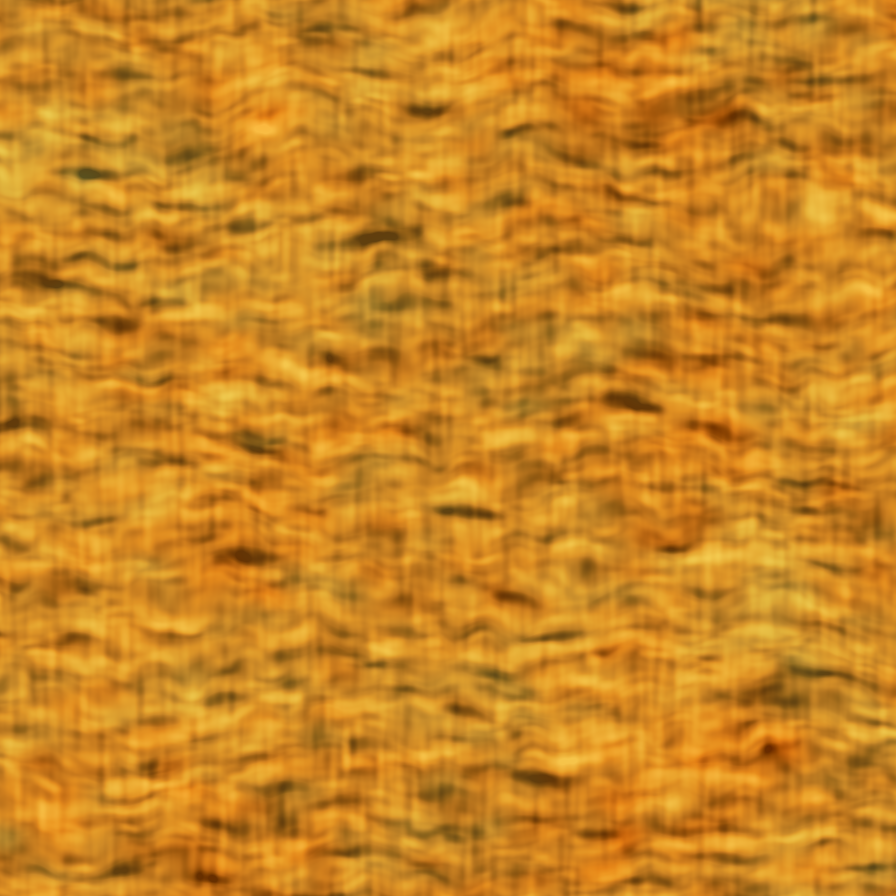
This texture is drawn by a WebGL 2 fragment shader. Its source:

```glsl
#version 300 es
precision highp float;
// Golden ochre surface, rough and woven, with short horizontal ridges and dark creases.
// Layers of stretched cellular bumps are summed into a tone of about unit spread,
// which runs through a colour ramp; another layer shifts the hue from orange to olive.

#define RIDGE_FREQ  vec2(21.0, 58.0)   // cells per canvas, across and up
#define GRAIN_FREQ  vec2(52.0, 118.0)
#define PATCH_FREQ  vec2(17.0, 27.0)
#define STREAK_FREQ vec2(13.0, 6.0)
#define THREAD_FREQ vec2(140.0, 24.0)
#define RIDGE_GAIN  0.58
#define GRAIN_GAIN  0.46
#define PATCH_GAIN  0.36
#define STREAK_GAIN 0.22
#define THREAD_GAIN 0.30
#define CREASE_GAIN 0.55
#define HUE_GAIN    0.85

uniform vec2 u_resolution;
out vec4 fragColor;

vec3 hash3(vec3 p) {
    p = fract(p * vec3(0.1031, 0.1030, 0.0973));
    p += dot(p, p.yxz + 33.33);
    return fract((p.xxy + p.yxx) * p.zyx);
}

// Cellular noise: one smooth bump of random sign per cell, spread about 1.
float bumps(vec2 p, float seed) {
    vec2 cell = floor(p);
    float sum = 0.0;
    for (int j = -1; j <= 1; j++) {
        for (int i = -1; i <= 1; i++) {
            vec2 id = cell + vec2(i, j);
            vec3 rnd = hash3(vec3(id + 57.0, seed * 17.0 + 5.0));
            vec2 d = p - id - rnd.xy;
            float falloff = max(1.0 - dot(d, d), 0.0);
            sum += (2.0 * rnd.z - 1.0) * falloff * falloff;
        }
    }
    return 2.19 * sum;
}

// Ridges lit from above: the height change over a short step upwards.
float ridgeLight(vec2 p) {
    vec2 q = p * RIDGE_FREQ;
    return bumps(q, 1.0) - 0.75 * bumps(q + vec2(0.1, 0.75), 1.0);
}

// Dark brown to pale gold, keyed by tone in units of its spread.
vec3 ochreRamp(float tone) {
    vec3 c = mix(vec3(0.38, 0.24, 0.05), vec3(0.58, 0.37, 0.08),
                 clamp((tone + 3.2) / 1.45, 0.0, 1.0));
    c = mix(c, vec3(0.71, 0.45, 0.115), clamp((tone + 1.75) / 0.9, 0.0, 1.0));
    c = mix(c, vec3(0.80, 0.52, 0.14), clamp((tone + 0.85) / 0.77, 0.0, 1.0));
    c = mix(c, vec3(0.87, 0.58, 0.15), clamp((tone + 0.08) / 0.7, 0.0, 1.0));
    c = mix(c, vec3(0.91, 0.66, 0.19), clamp((tone - 0.62) / 0.86, 0.0, 1.0));
    return mix(c, vec3(0.96, 0.78, 0.30), clamp((tone - 1.48) / 1.8, 0.0, 1.0));
}

void main() {
    vec2 p = gl_FragCoord.xy / min(u_resolution.x, u_resolution.y);

    // Gentle warp so that the ridges tilt and waver
    vec2 warped = p;
    warped.y += 0.006 * bumps(p * vec2(9.0, 7.0), 2.0);
    warped += 0.0022 * vec2(bumps(p * 38.0, 3.0), bumps(p * 34.0, 4.0));

    // Relief, with the shaded sides deepened into creases
    float ridge = ridgeLight(warped);
    float tone = RIDGE_GAIN * ridge;
    tone -= CREASE_GAIN * max(-ridge - 1.0, 0.0);
    tone += GRAIN_GAIN * bumps(warped * GRAIN_FREQ, 5.0);

    // Blotches, upright streaks and fine threads
    tone += PATCH_GAIN * bumps(warped * PATCH_FREQ, 6.0);
    tone += STREAK_GAIN * bumps(p * STREAK_FREQ, 7.0);
    tone += THREAD_GAIN * bumps(p * THREAD_FREQ, 8.0);

    // Positive hue is orange, negative is olive
    float hue = 0.7 * bumps(warped * vec2(24.0, 44.0), 9.0)
              + 0.6 * bumps(p * vec2(7.0, 8.0), 10.0);
    vec3 color = ochreRamp(tone + 0.05);
    color += HUE_GAIN * hue * vec3(0.010, -0.026, -0.024);

    fragColor = vec4(clamp(color, 0.0, 1.0), 1.0);
}
```
